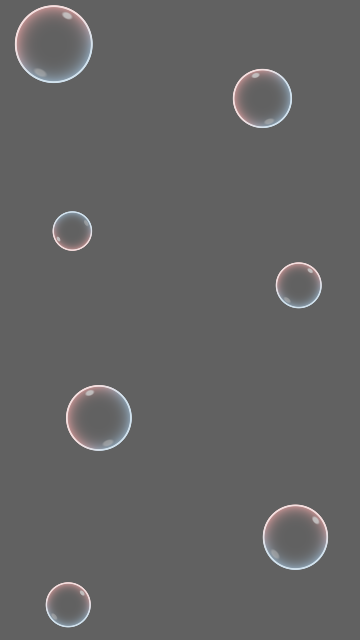
Write a Shadertoy shader that draws this background.

```glsl
// Iridescent soap bubbles drifting in a staggered column over flat grey.

// Soft elliptical glint, its long axis tangential to the bubble rim.
float glint(vec2 p, vec2 center, vec2 size) {
    return 1.0 - smoothstep(0.55, 1.15, length((p - center) / size));
}

// Blends one bubble over the backdrop; p is in canvas widths from its centre.
vec3 paintBubble(vec3 backdrop, vec2 p, float radius, float tilt, float pixel) {
    float dist = length(p);
    float d = dist / radius;
    if (dist > radius + 2.0 * pixel) return backdrop;

    // Film: pink on the lit side, blue opposite, clear in the middle
    vec2 lit = vec2(cos(tilt), sin(tilt));
    float side = smoothstep(-0.65, 0.55, dot(p, lit) / radius);
    vec3 film = mix(vec3(0.64, 0.76, 0.86), vec3(0.96, 0.67, 0.67), side);
    float inside = 1.0 - smoothstep(-0.5 * pixel, 0.5 * pixel, dist - radius);
    vec3 color = mix(backdrop, film, 0.78 * pow(min(d, 1.0), 4.5) * inside);

    // Paired glints: a bright one near the rim, a faint one across from it
    float turn = tilt - 0.87;
    vec2 axis = vec2(cos(turn), sin(turn));
    vec2 q = vec2(dot(p, axis), dot(p, vec2(-axis.y, axis.x))) / radius;
    color = mix(color, vec3(0.82, 0.83, 0.83), 0.75 * glint(q, vec2(0.81, 0.0), vec2(0.09, 0.15)));
    color = mix(color, vec3(0.80, 0.79, 0.78), 0.4 * glint(q, vec2(-0.81, 0.0), vec2(0.10, 0.19)));

    // Thin pale rim
    float halfWidth = 0.0012 + 0.012 * radius;
    float offRim = abs(dist - radius + halfWidth);
    float rim = 1.0 - smoothstep(halfWidth - 0.5 * pixel, halfWidth + 0.6 * pixel, offRim);
    return mix(color, mix(vec3(0.86, 0.92, 0.96), vec3(0.98, 0.92, 0.92), side), 0.88 * rim);
}

void mainImage(out vec4 fragColor, in vec2 fragCoord) {
    float pixel = 1.0 / iResolution.x;
    vec2 uv = fragCoord * pixel;
    float height = iResolution.y * pixel;
    vec3 color = vec3(0.38);

    // Bubbles alternate left and right from top to bottom
    for (int n = 0; n < 7; n++) {
        float i = float(n);
        float odd = mod(i, 2.0);
        float x = mix(0.21, 0.785, odd) + 0.065 * cos(0.9 * (i - 3.9));
        float depth = 0.069 + 0.146 * i - 0.08 * odd * cos(0.7 * (i - 2.0));
        float radius = 0.074 + 0.022 * cos(1.4 * i) + 0.012 * exp(-i);
        float tilt = 2.0 + 0.8 * sin(2.0 * i);
        if (n % 5 == 2) tilt += 3.14159;  // an occasional bubble is upside down
        color = paintBubble(color, uv - vec2(x, (1.0 - depth) * height), radius, tilt, pixel);
    }
    fragColor = vec4(color, 1.0);
}
```
